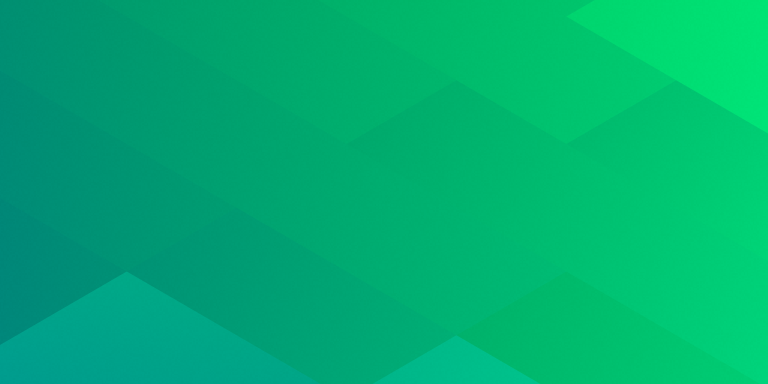
Reproduce this background procedurally as a WebGL 1 fragment shader.

```glsl
precision highp float;

uniform vec2 u_resolution;

const float SLOPE = 0.58;        // rise of the slanted grid lines
const float TILES = 3.012;       // grid lines per canvas height
const vec2 GRID_ORIGIN = vec2(-2.447, 2.706);
const float GRAIN_CELLS = 256.0; // grain cells per canvas height
const float GRAIN_DEPTH = 0.009;

// Sine-free hash of a cell, from 0 to 1
float hash(vec2 cell) {
  vec3 q = fract(cell.xyx * 0.1031);
  q += dot(q, q.yzx + 33.33);
  return fract((q.x + q.y) * q.z);
}

// Antialiased step across a grid line
float past(float coord, float line, float soft) {
  return smoothstep(line - soft, line + soft, coord);
}

// Mask of the strip between two falling grid lines
float strip(float row, float first, float last, float soft) {
  return past(row, first, soft) * (1.0 - past(row, last, soft));
}

// Tone for a panel starting at a rising line and fading along its strip
vec3 panel(float mask, float column, float start, vec2 greenBlue, float fade, float soft) {
  float green = greenBlue.x + fade * (column - start);
  return vec3(0.0, green, greenBlue.y) * mask * past(column, start, soft);
}

// Smooth teal to green backdrop, with depth measured from the top
vec3 backdrop(float x, float depth) {
  float green = 0.553 + 0.120 * x;
  float blue = 0.415 + 0.030 * (x - 1.0) * (x - 1.0) + 0.042 * depth;
  return vec3(0.0, green, blue);
}

void main() {
  vec2 p = gl_FragCoord.xy / u_resolution * vec2(2.0, 1.0);
  float depth = 1.0 - p.y;
  float soft = 2.2 / u_resolution.y;

  // Skewed grid: rows follow falling lines, columns follow rising lines
  vec2 grid = vec2(depth - SLOPE * p.x, depth + SLOPE * p.x) * TILES - GRID_ORIGIN;
  float row = grid.x;
  float column = grid.y;

  vec3 color = backdrop(p.x, depth);

  // Each strip is a little darker than the one above it
  float tone = 0.036;
  for (int i = 1; i <= 4; i++) {
    tone -= 0.0150 * past(row, float(i), soft);
  }
  color.g += tone;

  // Shaded panels inside the strips
  color += panel(strip(row, 0.0, 1.0, soft), column, 1.0, vec2(-0.042, -0.006), 0.026, soft);
  color += panel(strip(row, 1.0, 2.0, soft), column, 0.0, vec2(-0.025, -0.004), 0.011, soft);
  color += panel(strip(row, 2.0, 3.0, soft), column, 2.0, vec2(-0.008, -0.032), 0.010, soft);
  color += panel(strip(row, 3.0, 4.0, soft), column, 0.0, vec2(-0.012, 0.004), 0.006, soft);

  // Bright corner at the top and pale peaks at the bottom
  color += panel(1.0 - past(row, 0.0, soft), column, 0.0, vec2(0.064, 0.010), 0.0, soft);
  color += panel(past(row, 3.0, soft), column, 2.0, vec2(0.048, 0.080), 0.0, soft);
  color += panel(past(row, 4.0, soft), column, 0.0, vec2(0.094, 0.070), -0.042, soft);

  // Faint grain
  float grain = hash(floor(p * GRAIN_CELLS)) - 0.5;
  color.gb += GRAIN_DEPTH * grain;

  gl_FragColor = vec4(clamp(color, 0.0, 1.0), 1.0);
}
```
